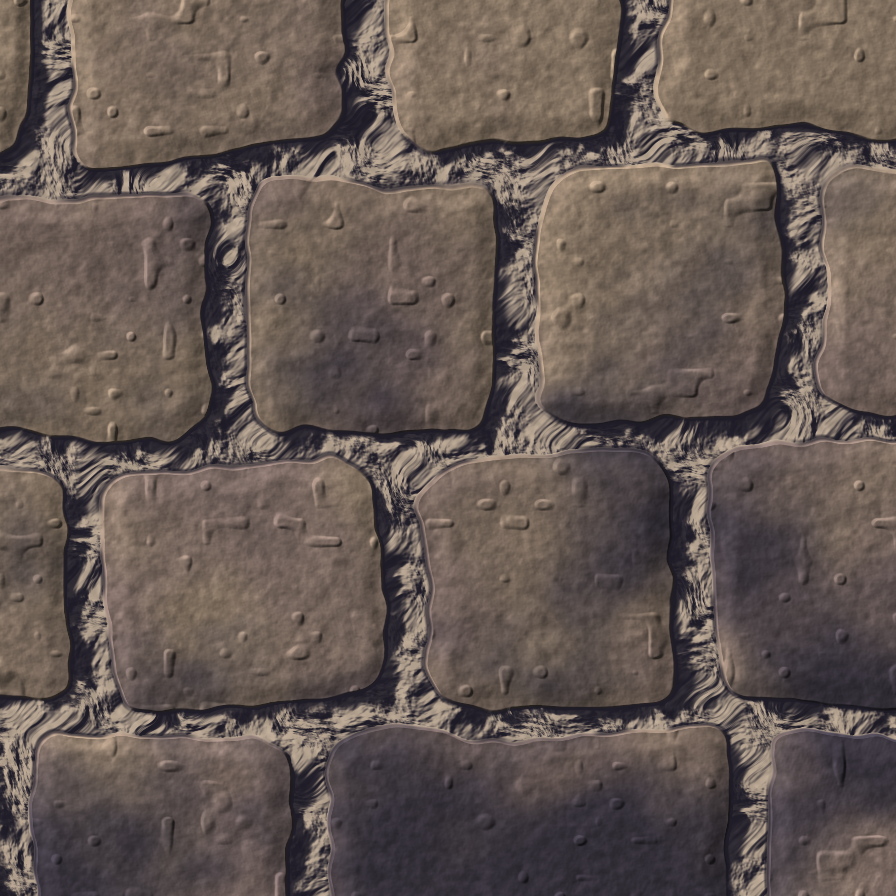
A WebGL 1 fragment shader for this texture:

```glsl
precision highp float;
// Weathered cobblestones in staggered rows, set in coarse sandy mortar.
// Rounded boxes with warped edges give the stones; a noise height field is
// lit from the upper left, and each stone casts a shadow into its joint.
uniform vec2 u_resolution;

#define ROW_HEIGHT 0.309
#define ROW_BASE 0.2
#define JOINT_HALF vec2(0.023, 0.017)
#define GRAIN_HEIGHT 0.011
#define STONE_ROUGHNESS 0.0026
#define SHADOW_REACH vec2(-0.021, 0.016)
#define LIGHT_DIR vec2(-0.78, 0.62)
#define OLIVE vec3(0.50, 0.435, 0.37)
#define MAUVE vec3(0.42, 0.36, 0.34)
#define STAIN vec3(0.17, 0.16, 0.205)
#define SAND vec3(0.71, 0.64, 0.565)
#define SHADE vec3(0.12, 0.11, 0.155)

float hash(vec2 p) {
  return fract(sin(dot(p, vec2(127.1, 311.7))) * 43758.5);
}

float noise(vec2 p) {
  vec2 i = floor(p), f = fract(p);
  f = f * f * (3.0 - 2.0 * f);
  vec2 e = vec2(0.0, 1.0);
  return mix(mix(hash(i), hash(i + e.yx), f.x),
             mix(hash(i + e.xy), hash(i + e.yy), f.x), f.y);
}

float fbm(vec2 p) {
  float sum = 0.0, amp = 0.5;
  for (int k = 0; k < 4; k++) {
    sum += amp * noise(p);
    p = mat2(1.6, 1.2, -1.2, 1.6) * p + 7.3;
    amp *= 0.5;
  }
  return sum / 0.9375;
}

// Joint spacing of a row: offset, pitch, shift of every second joint
vec3 rowSpacing(float row) {
  if (row < -0.5) return vec3(0.007, 0.413, -0.08);
  if (row < 0.5) return vec3(0.1, 0.335, 0.02);
  if (row < 1.5) return vec3(0.252, 0.324, 0.004);
  return vec3(0.055, 0.33, 0.018);
}

float jointX(vec3 spacing, float i) {
  return spacing.x + spacing.y * i + spacing.z * mod(i, 2.0);
}

// Signed distance to the nearest stone (x) and its cell index (yz)
vec3 stone(vec2 p) {
  p.y -= 0.035 * (p.x - 0.5) * smoothstep(0.2, 0.5, p.y);
  p += 0.024 * (vec2(noise(p * 9.0), noise(p * 9.0 + 31.0)) - 0.5);
  p += 0.009 * (vec2(noise(p * 38.0), noise(p * 38.0 + 17.0)) - 0.5);
  float row = floor((p.y - ROW_BASE) / ROW_HEIGHT);
  vec3 spacing = rowSpacing(row);
  float i = floor((p.x - spacing.x) / spacing.y);
  if (p.x < jointX(spacing, i)) i -= 1.0;
  else if (p.x > jointX(spacing, i + 1.0)) i += 1.0;
  float left = jointX(spacing, i), right = jointX(spacing, i + 1.0);
  vec2 q = p - vec2(0.5 * (left + right), ROW_BASE + (row + 0.5) * ROW_HEIGHT);
  float tilt = 0.07 * (hash(vec2(i, row)) - 0.5);
  q += tilt * vec2(-q.y, q.x);
  float radius = 0.02 + 0.035 * hash(vec2(row + 4.0, i) + step(0.0, q) * 9.0);
  vec2 b = abs(q) - 0.5 * vec2(right - left, ROW_HEIGHT) + JOINT_HALF + radius;
  float d = length(max(b, 0.0)) + min(max(b.x, b.y), 0.0) - radius;
  return vec3(d, i, row);
}

float grain(vec2 p) {
  return fbm(p * 62.0 + 3.0 * noise(p * 24.0));
}

float height(vec2 p) {
  float d = stone(p).x;
  float top = 0.005 * smoothstep(0.0, 0.03, -d) + STONE_ROUGHNESS * fbm(p * 60.0)
            + 0.006 * fbm(p * 13.0);
  float specks = smoothstep(0.78, 0.95, noise(p * 48.0 + 90.0));
  top += 0.0025 * specks + 0.003;
  return mix(GRAIN_HEIGHT * (grain(p) - 0.5), top, smoothstep(0.002, -0.003, d));
}

void main() {
  vec2 p = gl_FragCoord.xy / min(u_resolution.x, u_resolution.y);
  vec3 cell = stone(p);
  float d = cell.x;

  // Relief seen along the light direction
  float stepSize = 0.0024;
  float slope = (height(p) - height(p + LIGHT_DIR * stepSize)) / stepSize;

  // Stone face: mixed tints, dark bluish stains, fine mottling
  float tone = hash(cell.yz + 2.7);
  float tint = smoothstep(0.25, 0.75, fbm(p * 5.0 + tone * 4.0) + 0.35 * (p.y - 0.5));
  vec3 face = mix(MAUVE, OLIVE, tint) * (0.93 + 0.14 * tone);
  float stain = fbm(p * vec2(4.0, 5.0) + 12.0) + 0.45 * (0.5 - p.y) - 0.12 * (p.x - 0.5);
  face = mix(face, STAIN, 0.85 * smoothstep(0.47, 0.82, stain));
  face *= 0.9 + 0.2 * noise(p * 150.0);
  face *= clamp(1.0 + 0.95 * slope, 0.35, 1.5);

  // Mortar: lit grains, dark hollows and the shadow of the stones
  float bump = grain(p);
  float lit = smoothstep(-0.65, 0.6, slope + 1.2 * (bump - 0.42));
  float shadowDist = stone(p + SHADOW_REACH).x + 0.05 * (bump - 0.5);
  lit *= 1.0 - 0.88 * smoothstep(0.005, -0.009, shadowDist);
  vec3 mortar = mix(SHADE, SAND, lit) * (0.92 + 0.16 * noise(p * 180.0));

  // Soft edge with a broken dark crack around each stone
  float soft = max(0.0015, 1.0 / u_resolution.y);
  vec3 color = mix(mortar, face, smoothstep(soft, -soft, d));
  float crack = smoothstep(0.0045, 0.001, abs(d - 0.001));
  color = mix(color, SHADE, 0.65 * crack * smoothstep(0.3, 0.6, noise(p * 22.0)));
  gl_FragColor = vec4(color, 1.0);
}
```
